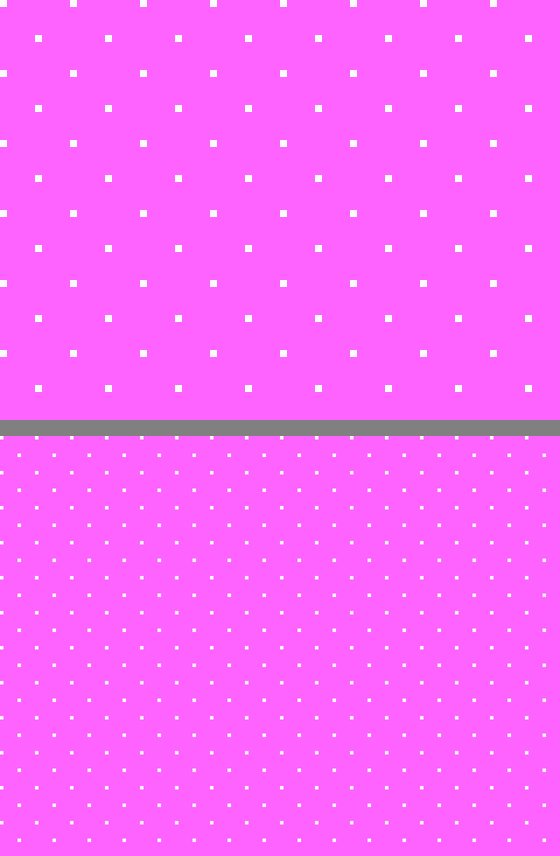
Top: one tile. Bottom: repeated 2 by 2.
Reproduce this pattern procedurally as a WebGL 1 fragment shader.

```glsl
precision highp float;
// Small white squares on flat pink, in 8 by 6 repeating cells.
// Each cell holds one square at its top left corner and one at its middle;
// box-filtered coverage smooths the edges and wraps across the borders.

uniform vec2 u_resolution;

const vec2 CELLS = vec2(8.0, 6.0);
const float SQUARE_SIZE = 0.1;    // side, as a share of the cell
const float EDGE_SHADE = 0.25;    // slight darkening along the soft edge
const vec3 PINK = vec3(1.0, 0.39, 1.0);
const vec3 WHITE = vec3(0.98, 0.99, 0.98);

// Coverage of a square repeated once per cell, with its corner at the given point.
float squareLattice(vec2 cell, vec2 corner, float size, vec2 pixel) {
  vec2 center = corner + 0.5 * size;
  vec2 offset = fract(cell - center + 0.5) - 0.5;
  vec2 cover = clamp((0.5 * size - abs(offset)) / pixel + 0.5, 0.0, 1.0);
  return cover.x * cover.y;
}

void main() {
  // Cell coordinates, counted from the top left
  vec2 uv = gl_FragCoord.xy / u_resolution;
  vec2 cell = vec2(uv.x, 1.0 - uv.y) * CELLS;
  vec2 pixel = CELLS / u_resolution;

  // Two staggered lattices
  float cover = max(squareLattice(cell, vec2(0.0), SQUARE_SIZE, pixel),
                    squareLattice(cell, vec2(0.5), SQUARE_SIZE, pixel));

  // Blend with a faintly shaded edge
  vec3 color = mix(PINK, WHITE, cover) - EDGE_SHADE * cover * (1.0 - cover);
  gl_FragColor = vec4(color, 1.0);
}
```
